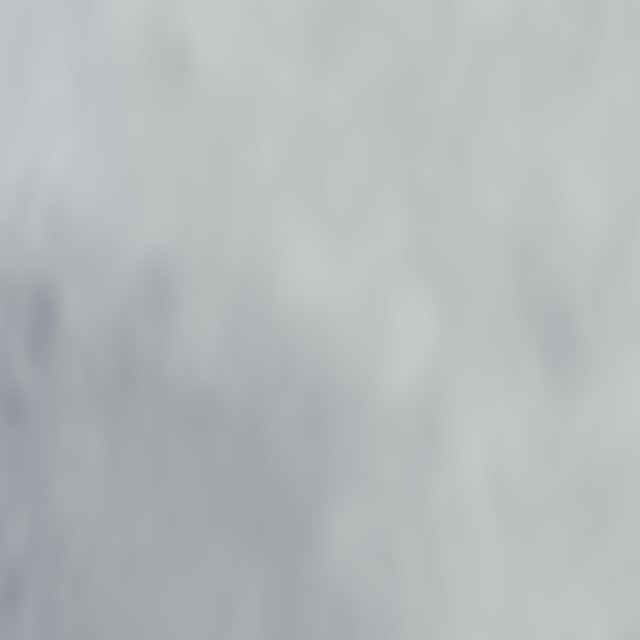
Reproduce this texture procedurally as a WebGL 2 fragment shader.

```glsl
#version 300 es
precision highp float;
// Soft overcast grey surface: a broad shadow fills the lower left corner,
// and layers of cellular blots, stretched upright and bent by sines,
// mottle it from wide clouds down to faint streaks.
uniform vec2 u_resolution;
out vec4 fragColor;

const vec3 DARK_GREY = vec3(0.64, 0.654, 0.667);
const vec3 LIGHT_GREY = vec3(0.74, 0.758, 0.76);
const vec3 COOL_TINT = vec3(-0.005, 0.0, 0.008);

const float BASE_TONE = 1.04;      // 0 is dark grey, 1 is light grey
const float SHADOW_DEPTH = 1.03;
const float EDGE_DEPTH = 0.3;
const vec2 SHADOW_SIZE = vec2(0.67, 0.65);
const float SHADOW_POWER = 2.6;    // above 2 squares off the corner

const vec2 CLOUD_CELLS = vec2(5.5, 3.2);
const vec2 PATCH_CELLS = vec2(13.0, 7.0);
const vec2 STREAK_CELLS = vec2(28.0, 14.0);
const float CLOUD_AMOUNT = 0.2;
const float PATCH_AMOUNT = 0.24;
const float STREAK_AMOUNT = 0.11;
const float EDGE_STREAK_AMOUNT = 0.22;
const float BEND = 0.007;

vec3 hash3(vec2 cell) {
    vec3 p = fract(vec3(cell.xyx) * vec3(0.1031, 0.1030, 0.0973));
    p += dot(p, p.yxz + 33.33);
    return fract((p.xxy + p.yzz) * p.zyx);
}

// Sum of smooth light and dark blots, one at a random point of each cell
float blots(vec2 p) {
    vec2 cell = floor(p);
    float sum = 0.0;
    for (int y = -1; y <= 1; y++) {
        for (int x = -1; x <= 1; x++) {
            vec2 neighbour = cell + vec2(x, y);
            vec3 random = hash3(neighbour);
            vec2 offset = p - neighbour - random.xy;
            float falloff = max(0.0, 1.0 - dot(offset, offset));
            sum += (2.0 * random.z - 1.0) * falloff * falloff * falloff;
        }
    }
    return sum;
}

// Layered sines that make the blots lean and waver
vec2 bend(vec2 p) {
    vec2 wave = sin(p.yx * vec2(11.0, 9.0) + p * 7.0 + vec2(0.4, 2.1));
    wave += 0.5 * sin(p.yx * vec2(29.0, 23.0) - p * 17.0 + vec2(1.7, 0.6));
    return p + BEND * wave;
}

// Broad rounded shadow around the lower left corner
float cornerShadow(vec2 p, float wobble) {
    vec2 q = pow(max(p, 0.0) / SHADOW_SIZE, vec2(SHADOW_POWER));
    float reach = pow(q.x + q.y, 1.0 / SHADOW_POWER) + wobble;
    return 1.0 - smoothstep(0.55, 1.25, reach);
}

void main() {
    vec2 uv = gl_FragCoord.xy / u_resolution;
    vec2 p = bend(uv);

    // Mottling at three sizes
    float clouds = blots(p * CLOUD_CELLS + 17.0);
    float patches = blots(p * PATCH_CELLS + 41.0);
    float streaks = blots(p * STREAK_CELLS + 83.0);

    // Shade of the corner and of the rougher left edge
    float shadow = cornerShadow(uv, 0.1 * clouds + 0.06 * patches);
    float leftEdge = 1.0 - smoothstep(0.0, 0.17, uv.x);
    float edgeShade = leftEdge * (1.0 - smoothstep(0.5, 0.85, uv.y));

    float tone = BASE_TONE - SHADOW_DEPTH * shadow - EDGE_DEPTH * edgeShade;
    tone += CLOUD_AMOUNT * clouds * (1.0 - 0.4 * shadow);
    tone += PATCH_AMOUNT * patches * (1.0 - 0.25 * shadow);
    tone += (STREAK_AMOUNT + EDGE_STREAK_AMOUNT * edgeShade) * streaks;

    // Grey ramp, slightly bluer toward the left
    vec3 colour = mix(DARK_GREY, LIGHT_GREY, min(tone, 1.32));
    colour += COOL_TINT * (1.0 - smoothstep(0.0, 0.35, uv.x));
    fragColor = vec4(colour, 1.0);
}
```
